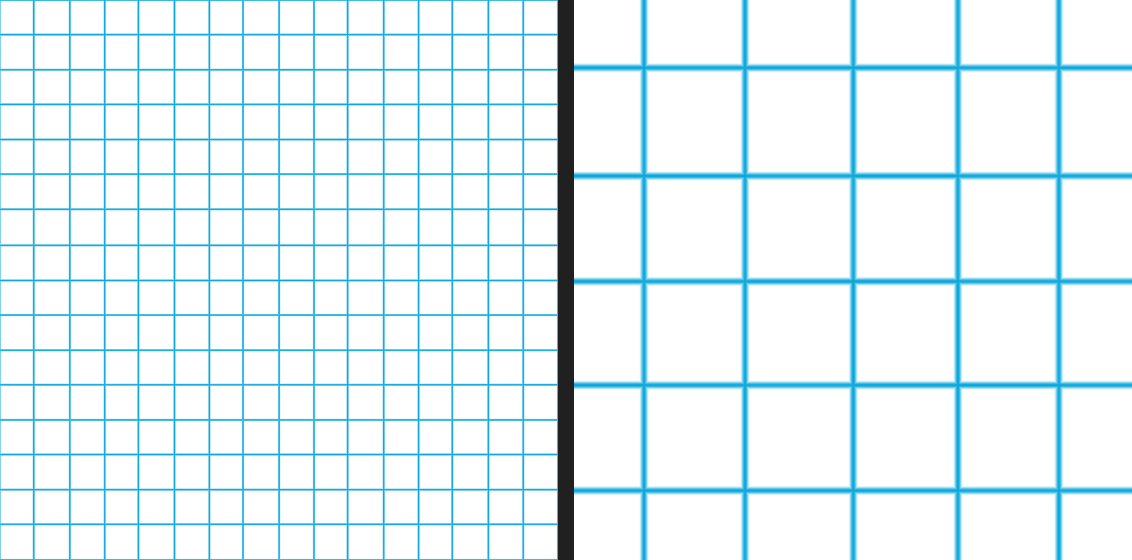
Left: the whole. Right: its middle third, enlarged.
This pattern is drawn by a WebGL 2 fragment shader. Its source:

```glsl
#version 300 es
precision highp float;
// Squared paper: a 16 by 16 grid of thin, soft blue rules on white.
// Each pixel finds its nearest rule per axis; small per-rule offsets
// give the slightly uneven spacing of a snapped print.

#define CELLS 16.0         // squares across and down
#define LINE_WIDTH 0.050   // rule width, in cells
#define SOFTNESS 0.025     // half width of the blurred edge, in cells
#define COLUMN_SHIFT 0.035 // leftward step of every third column rule
#define ROW_DRIFT 0.034    // sawtooth drift of the row rules
#define ROW_STEP 0.008     // upward step of odd rows, and of the top group
#define EDGE_INSET 0.010   // how far the left border slips off the sheet
#define INK_WEAR 0.05      // loss of ink between rule segments
#define PAPER vec3(1.0)
#define INK vec3(0.02, 0.65, 0.86)

uniform vec2 u_resolution;
out vec4 fragColor;

float hash(vec2 p) {
    return fract(sin(dot(p, vec2(127.1, 311.7))) * 43758.5453);
}

// 1 for rules inside the sheet, 0 for its borders
float isInner(float i) {
    return step(0.5, i) * step(i, CELLS - 0.5);
}

// Offset of a column rule, counted from the left
float columnOffset(float i) {
    float third = 1.0 - step(0.5, abs(mod(i, 3.0) - 1.0));
    float border = 1.0 - step(0.5, i);
    return 0.003 * isInner(i) - COLUMN_SHIFT * third * isInner(i) - EDGE_INSET * border;
}

// Offset of a row rule, counted from the top
float rowOffset(float i) {
    float drift = 0.019 - ROW_DRIFT * fract((i - 6.5) / 9.0);
    float steps = mod(i, 2.0) + 1.0 - step(6.5, i);
    return (drift - ROW_STEP * steps) * isInner(i);
}

// Soft coverage of a rule at distance d, all in cells
float rule(float d, float pixel) {
    float halfWidth = 0.5 * LINE_WIDTH;
    float soft = max(SOFTNESS, 0.75 * pixel);
    return 1.0 - smoothstep(halfWidth - soft, halfWidth + soft, abs(d));
}

void main() {
    // Cell coordinates, measured from the upper left
    vec2 uv = gl_FragCoord.xy / u_resolution;
    vec2 p = CELLS * vec2(uv.x, 1.0 - uv.y);
    vec2 pixel = CELLS / u_resolution;

    // Nearest rule on each axis
    vec2 index = floor(p + 0.5);
    vec2 offset = vec2(columnOffset(index.x), rowOffset(index.y));
    vec2 d = p - index - offset;

    // Slight change of ink from one segment to the next
    float columnInk = 1.0 - INK_WEAR * hash(vec2(index.x, floor(p.y)));
    float rowInk = 1.0 - INK_WEAR * hash(vec2(floor(p.x), index.y) + 37.0);

    float column = rule(d.x, pixel.x) * columnInk;
    float row = rule(d.y, pixel.y) * rowInk;
    fragColor = vec4(mix(PAPER, INK, max(column, row)), 1.0);
}
```
